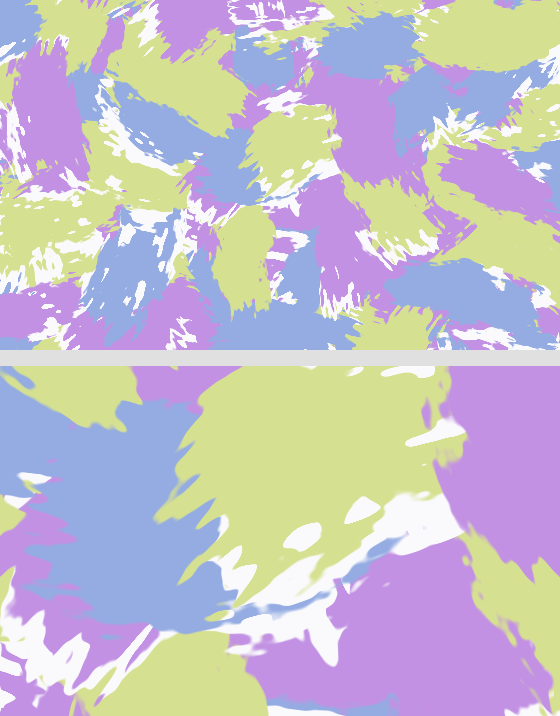
Top: the whole. Bottom: its middle third, enlarged.
A Shadertoy shader for this pattern:

```glsl
// Draws overlapping dry-brush strokes in lilac, lime and blue with white gaps.

const vec3 LILAC = vec3(0.76, 0.57, 0.89);
const vec3 LIME  = vec3(0.84, 0.88, 0.57);
const vec3 BLUE  = vec3(0.58, 0.675, 0.885);
const vec3 PAPER = vec3(0.98, 0.98, 0.99);
const float CELL = 0.24;
const int LAYERS = 3;

float hash(vec2 p) {
    return fract(sin(dot(p, vec2(127.1, 311.7))) * 43758.5453);
}

vec2 hash2(vec2 p) {
    return vec2(hash(p), hash(p + 41.3));
}

// Smooth value noise in 0..1
float noise(vec2 p) {
    vec2 i = floor(p), f = fract(p);
    f = f * f * (3.0 - 2.0 * f);
    float low = mix(hash(i), hash(i + vec2(1, 0)), f.x);
    float high = mix(hash(i + vec2(0, 1)), hash(i + vec2(1, 1)), f.x);
    return mix(low, high, f.y);
}

float roundedBox(vec2 p, vec2 halfSize, float radius) {
    vec2 d = abs(p) - halfSize + radius;
    return length(max(d, 0.0)) + min(max(d.x, d.y), 0.0) - radius;
}

// Blobby outline, with bristle streaks that grow towards the stroke ends
float raggedness(vec2 q, float halfLength, float seed) {
    float ends = smoothstep(0.5, 1.0, abs(q.x) / halfLength);
    float blob = noise(q * 10.0 + seed) - 0.5;
    float chip = noise(q * vec2(26.0, 42.0) + seed) - 0.5;
    float bristle = noise(q * vec2(18.0, 105.0) + seed) - 0.5;
    float grain = noise(q * vec2(80.0, 150.0) + seed) - 0.5;
    return 0.06 * blob + 0.03 * chip + (0.02 + 0.045 * ends) * bristle + 0.018 * grain;
}

float fill(float d, float soft) {
    return 1.0 - smoothstep(-soft, soft, d);
}

// Evenly spread colour choice, so the shares stay balanced
vec3 pickColor(vec2 cell, float layer) {
    float t = fract(dot(cell, vec2(0.7549, 0.5698)) + layer * 0.381);
    return t < 0.36 ? LILAC : t < 0.74 ? LIME : BLUE;
}

vec3 paintStroke(vec3 under, vec2 p, vec2 cell, float layer, float soft) {
    vec2 id = cell + layer * 37.0;
    vec2 size = hash2(id + 5.7);
    vec2 halfSize = vec2(0.15, 0.068) + size * vec2(0.08, 0.03);
    float seed = 60.0 * hash(id + 9.1);

    // Stroke frame: x runs along the brush movement
    float angle = 3.14159 * hash(id + 17.9);
    float c = cos(angle), s = sin(angle);
    vec2 q = p - (cell + hash2(id)) * CELL;
    q = vec2(c * q.x + s * q.y, c * q.y - s * q.x);
    q.y += (hash(id + 23.0) - 0.5) * 2.4 * q.x * q.x;

    float d = roundedBox(q, halfSize, 0.05);
    if (d > 0.16) return under;
    d += raggedness(q, halfSize.x, seed);

    // Bare paper shows in patches along the rim
    float patchy = smoothstep(0.62, 0.88, noise(p * 8.0 + seed));
    float fleck = noise(q * vec2(30.0, 85.0) + seed + 7.0);
    float bare = d + 0.012 + 0.045 * fleck - 0.075 * patchy;
    vec3 color = mix(under, PAPER, fill(bare, soft));

    // Dry pinholes just inside the rim
    float dry = d + 0.09 * patchy * smoothstep(0.6, 0.9, fleck);
    return mix(color, pickColor(cell, layer), fill(dry, soft));
}

vec3 paintLayer(vec3 under, vec2 p, float layer, float soft) {
    vec2 home = floor(p / CELL);
    for (int j = -2; j <= 2; j++)
        for (int i = -2; i <= 2; i++)
            under = paintStroke(under, p, home + vec2(i, j), layer, soft);
    return under;
}

void mainImage(out vec4 fragColor, in vec2 fragCoord) {
    vec2 p = fragCoord / iResolution.y;
    float soft = max(0.004, 1.2 / iResolution.y);
    vec3 color = LILAC;
    for (int k = 0; k < LAYERS; k++)
        color = paintLayer(color, p + float(k) * vec2(0.11, 0.07), float(k), soft);
    fragColor = vec4(color, 1.0);
}
```
